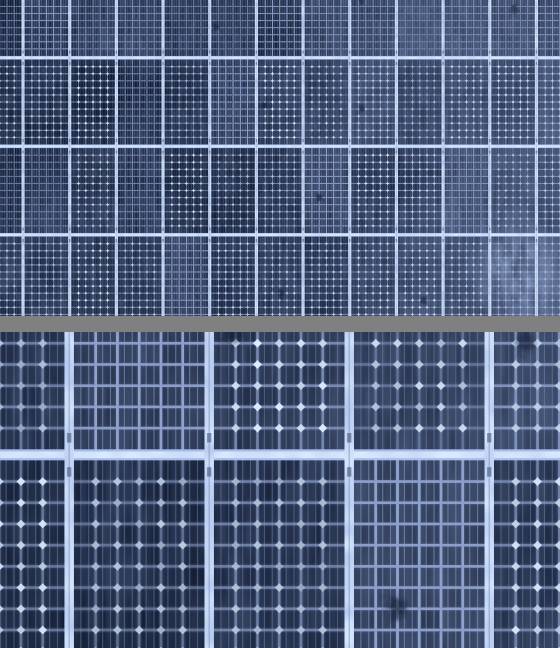
Top: the whole. Bottom: its middle third, enlarged.
Give the GLSL for this texture, as a Shadertoy shader.

```glsl
const vec2 PITCH = vec2(0.1477, 0.2801);   // panel size, canvas height = 1
const vec2 ORIGIN = vec2(0.0729, 0.257);   // one crossing of the frames
const vec2 CELLS = vec2(6.0, 12.0);        // cells per panel
const vec2 FRAME = vec2(0.0050, 0.0058);   // half widths of the frame bars
const float GRID_HALF = 0.0014;
const float BUSBAR_HALF = 0.0006;
const float SEAM_HALF = 0.0007;
const float DOT_RADIUS = 0.0046;
const float PLAIN_ROW = 2.0;               // row whose panels have no dots
const float PLAIN_CHANCE = 0.16;
const vec2 GLARE_CENTER = vec2(1.64, 0.13);

const vec3 DEEP = vec3(0.07, 0.11, 0.20);
const vec3 DUST = vec3(0.33, 0.40, 0.54);
const vec3 LINE = vec3(0.48, 0.55, 0.71);
const vec3 METAL = vec3(0.66, 0.74, 0.92);
const vec3 SHINE = vec3(0.86, 0.93, 1.0);

float hash(vec2 p) {
    vec3 h = fract(vec3(p.xyx) * 0.1031);
    h += dot(h, h.yzx + 33.33);
    return fract((h.x + h.y) * h.z);
}

float noise(vec2 p) {
    vec2 i = floor(p), f = fract(p);
    f = f * f * (3.0 - 2.0 * f);
    return mix(mix(hash(i), hash(i + vec2(1, 0)), f.x),
               mix(hash(i + vec2(0, 1)), hash(i + vec2(1, 1)), f.x), f.y);
}

float fbm(vec2 p) {
    float sum = 0.0, gain = 0.5;
    for (int i = 0; i < 4; i++) {
        sum += gain * noise(p);
        p = p * 2.03 + 17.0;
        gain *= 0.5;
    }
    return sum;
}

// Pixel coverage of a line, also right when thinner than a pixel
float stroke(float d, float halfWidth, float px) {
    return clamp((min(d + 0.5 * px, halfWidth) - max(d - 0.5 * px, -halfWidth)) / px, 0.0, 1.0);
}

vec3 panelColor(vec2 q, vec2 id, vec2 pos, float px) {
    vec2 inner = 0.5 * PITCH - FRAME;
    vec2 cellSize = 2.0 * inner / CELLS;
    vec2 g = (q / inner * 0.5 + 0.5) * CELLS;
    vec2 lineDist = abs(fract(g + 0.5) - 0.5) * cellSize;
    vec2 lineId = floor(g + 0.5);
    vec2 inside = step(0.5, lineId) * step(lineId, CELLS - 0.5);
    vec2 seed = id + 40.0;
    float tone = hash(seed);
    float plainChance = id.y >= PLAIN_ROW ? 1.0 : PLAIN_CHANCE;
    float dotted = step(plainChance, hash(seed * 3.0 + 7.0));

    // Silicon, with a tone for each panel and cell and vertical grime
    float cellTone = hash(floor(g) + seed * 19.0);
    float grime = noise(vec2(pos.x * 190.0, pos.y * 22.0));
    float light = 0.02 + 0.28 * tone + 0.14 * cellTone + 0.26 * grime;
    light += 0.20 * (pos.x - 0.9) + 0.5 * (fbm(pos * 7.0) - 0.47);
    vec3 color = mix(DEEP, DUST, clamp(light, 0.0, 1.0));

    // Soft light rim inside each cell
    vec2 halo = inside * smoothstep(vec2(0.0042), vec2(0.0), lineDist);
    color = mix(color, DUST, 0.45 * max(halo.x, halo.y));

    // Two busbars in each cell
    float barDist = abs(abs(fract(g.x) - 0.5) - 0.18) * cellSize.x;
    color = mix(color, LINE, mix(0.7, 0.45, dotted) * stroke(barDist, BUSBAR_HALF, px));

    // Cell borders, stronger on plain panels
    vec2 border = inside * vec2(stroke(lineDist.x, GRID_HALF, px),
                                stroke(lineDist.y, GRID_HALF, px));
    border *= mix(vec2(0.9, 0.75), vec2(0.65, 0.65), dotted) * (0.6 + 0.7 * hash(seed + 5.3));
    color = mix(color, mix(LINE, METAL, 0.45), clamp(max(border.x, border.y), 0.0, 1.0));

    // Diamond gaps at the cell corners
    float diamond = lineDist.x + lineDist.y - DOT_RADIUS;
    float dots = smoothstep(px, -px, diamond) * inside.x * inside.y * dotted;
    float dotLight = 0.35 + 0.45 * hash(seed + 13.7) + 0.3 * hash(lineId + seed * 11.0);
    color = mix(color, SHINE, dots * min(dotLight, 1.0));

    // Occasional dark smudge
    vec2 smudge = (vec2(hash(seed + 3.7), hash(seed + 9.1)) - 0.5) * PITCH * 0.7;
    float smudgeDist = length((q - smudge) * vec2(1.0, 0.7)) + 0.016 * (fbm(pos * 90.0) - 0.5);
    float stained = step(0.75, hash(seed + 21.3));
    return mix(color, DEEP, 0.65 * stained * smoothstep(0.016, 0.002, smudgeDist));
}

void mainImage(out vec4 fragColor, in vec2 fragCoord) {
    float px = 1.0 / iResolution.y;
    vec2 pos = fragCoord * px;
    vec2 p = (pos - ORIGIN) / PITCH;
    vec2 id = floor(p);
    vec2 q = (fract(p) - 0.5) * PITCH;
    vec2 edge = 0.5 * PITCH - abs(q);
    vec3 color = panelColor(q, id, pos, px);

    // Haze toward the right and a patch of glare
    color = mix(color, LINE, 0.16 * smoothstep(0.7, 1.8, pos.x));
    float glare = smoothstep(0.20, 0.0, length((pos - GLARE_CENTER) * vec2(1.0, 0.8)));
    color = mix(color, METAL, 0.9 * glare * fbm(pos * vec2(40.0, 20.0)));

    // Frame bars with a bright core and uneven wear
    float upright = stroke(edge.x, FRAME.x, px);
    float rail = stroke(edge.y, FRAME.y, px);
    float wear = noise(pos * 70.0);
    vec3 uprightColor = mix(METAL, SHINE, 0.25 + 0.65 * wear);
    uprightColor = mix(uprightColor, LINE, 0.55 * stroke(edge.x, SEAM_HALF, px));
    vec3 railColor = mix(METAL, SHINE, (0.6 + 0.4 * wear) * stroke(edge.y, FRAME.y * 0.6, px));
    color = mix(color, railColor, rail);
    color = mix(color, uprightColor, upright);

    // Dark clamps on the uprights beside each rail
    float clampMark = stroke(edge.x, FRAME.x * 0.45, px) * stroke(edge.y - 0.018, 0.005, px);
    color = mix(color, DUST, 0.7 * clampMark);

    fragColor = vec4(color, 1.0);
}
```
